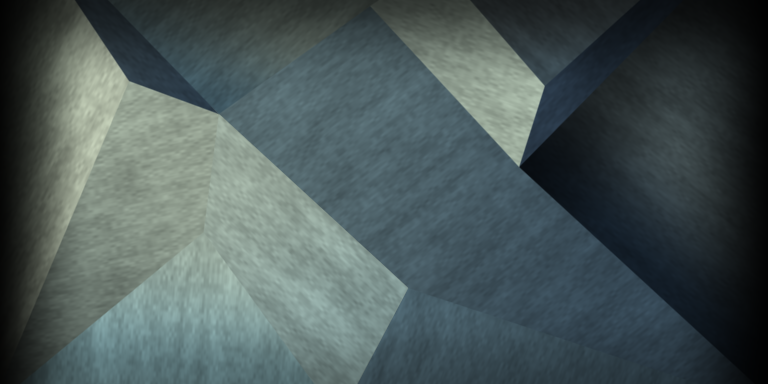
This background is drawn by a Shadertoy shader. Its source:

```glsl
#define GRAIN_AMOUNT 0.42
#define SPECKLE_AMOUNT 0.16
#define STREAK_SCALE vec2(7.0, 34.0)
#define SPECKLE_SCALE 150.0
#define CREASE_WIDTH 0.32
#define CREASE_SHADE 0.45
#define TOP_SHADE 0.38
#define BOTTOM_SHADE 0.72

// Corners of the slabs, in units of canvas height
const vec2 leftTop = vec2(0.195, 1.0);
const vec2 leftPeak = vec2(0.336, 0.789);
const vec2 leftFoot = vec2(0.013, 0.023);
const vec2 sliverTop = vec2(0.281, 1.0);
const vec2 hub = vec2(0.570, 0.703);
const vec2 beamTop = vec2(0.964, 0.984);
const vec2 beamNotch = vec2(1.352, 0.565);
const vec2 beamFoot = vec2(1.966, 0.0);
const vec2 stripTop = vec2(1.224, 1.0);
const vec2 stripPeak = vec2(1.419, 0.776);
const vec2 wedgeTop = vec2(1.667, 1.0);
const vec2 creaseTop = vec2(1.780, 1.0);
const vec2 lowerPeak = vec2(1.0625, 0.25);
const vec2 lowerFoot = vec2(0.930, 0.0);
const vec2 baseFoot = vec2(1.820, 0.0);
const vec2 foldPeak = vec2(0.530, 0.395);
const vec2 foldLeft = vec2(0.052, 0.0);
const vec2 foldRight = vec2(0.760, 0.080);

float hash(vec2 p) {
    return fract(sin(dot(p, vec2(127.1, 311.7))) * 43758.5453);
}

float noise(vec2 p) {
    vec2 i = floor(p), f = fract(p);
    f = f * f * (3.0 - 2.0 * f);
    return mix(mix(hash(i), hash(i + vec2(1, 0)), f.x),
               mix(hash(i + vec2(0, 1)), hash(i + vec2(1, 1)), f.x), f.y);
}

float fbm(vec2 p) {
    float sum = 0.0, weight = 0.5;
    for (int i = 0; i < 4; i++) {
        sum += weight * noise(p);
        p = p * 2.03 + 17.3;
        weight *= 0.55;
    }
    return sum;
}

// Signed distance to the line a-b, positive on its left
float lineDistance(vec2 p, vec2 a, vec2 b) {
    vec2 d = normalize(b - a), q = p - a;
    return d.x * q.y - d.y * q.x;
}

float side(vec2 p, vec2 a, vec2 b) {
    float pixel = 1.0 / iResolution.y;
    return smoothstep(-pixel, pixel, lineDistance(p, a, b));
}

// Concrete streaked along an angle, with mottling and speckle
float concrete(vec2 p, float angle) {
    vec2 along = vec2(cos(angle), sin(angle));
    vec2 q = vec2(dot(p, along), dot(p, vec2(-along.y, along.x)));
    float streaks = fbm(q * STREAK_SCALE + angle * 9.0);
    float mottle = fbm(q * vec2(14.0, 22.0) + 40.0);
    float speckle = noise(q * SPECKLE_SCALE * vec2(0.5, 1.0));
    return 1.0 + GRAIN_AMOUNT * (0.65 * streaks + 0.35 * mottle - 0.46)
               + SPECKLE_AMOUNT * (speckle - 0.5);
}

// Paints one slab with a gradient running from a to b
void slab(inout vec3 col, vec2 p, float mask, vec3 colA, vec3 colB, vec2 a, vec2 b, float angle) {
    float t = smoothstep(0.0, 1.0, dot(p - a, b - a) / dot(b - a, b - a));
    col = mix(col, mix(colA, colB, t) * concrete(p, angle), mask);
}

void mainImage(out vec4 fragColor, in vec2 fragCoord) {
    vec2 p = fragCoord / iResolution.y;
    p.x *= 2.0 * iResolution.y / iResolution.x;
    vec3 col = vec3(0.0);

    // Shadowed right side
    slab(col, p, 1.0, vec3(0.07, 0.11, 0.15), vec3(0.28, 0.33, 0.34), vec2(1.40, 0.54), vec2(1.62, 0.78), -0.65);
    float crease = lineDistance(p, creaseTop, beamNotch);
    col *= mix(CREASE_SHADE, 1.0, smoothstep(0.0, CREASE_WIDTH, crease));
    slab(col, p, side(p, beamNotch, creaseTop), vec3(0.16, 0.22, 0.28), vec3(0.10, 0.14, 0.18), vec2(1.40, 0.72), vec2(1.62, 0.80), 0.8);
    slab(col, p, side(p, stripPeak, wedgeTop), vec3(0.22, 0.28, 0.31), vec3(0.26, 0.30, 0.31), stripPeak, vec2(1.40, 1.0), -0.7);

    // Pale strip and the broad beam
    slab(col, p, side(p, beamNotch, stripPeak) * side(p, stripPeak, stripTop), vec3(0.47, 0.52, 0.48), vec3(0.60, 0.66, 0.60), beamTop, vec2(1.34, 0.68), -0.35);
    float beam = max(side(p, beamFoot, beamNotch), side(p, beamNotch, beamTop));
    slab(col, p, beam, vec3(0.33, 0.41, 0.43), vec3(0.20, 0.27, 0.32), vec2(0.70, 0.75), vec2(1.70, 0.15), 0.65);
    slab(col, p, side(p, baseFoot, lowerPeak), vec3(0.29, 0.38, 0.42), vec3(0.20, 0.27, 0.31), lowerFoot, baseFoot, 1.2);

    // Upper middle
    slab(col, p, side(p, hub, beamTop), vec3(0.23, 0.32, 0.36), vec3(0.40, 0.45, 0.42), hub, vec2(0.70, 0.98), 0.75);

    // Folded lower left
    float lower = side(p, lowerPeak, hub) * side(p, lowerFoot, lowerPeak);
    slab(col, p, lower, vec3(0.40, 0.45, 0.42), vec3(0.57, 0.62, 0.56), vec2(0.10, 0.10), vec2(0.45, 0.72), 0.2);
    slab(col, p, lower * side(p, hub, foldPeak), vec3(0.58, 0.64, 0.59), vec3(0.49, 0.58, 0.57), vec2(0.62, 0.60), vec2(0.85, 0.05), -0.75);
    slab(col, p, lower * side(p, foldPeak, foldLeft) * side(p, foldRight, foldPeak), vec3(0.60, 0.67, 0.62), vec3(0.43, 0.56, 0.58), foldPeak, vec2(0.48, 0.02), 1.5);

    // Dark sliver and left wall
    slab(col, p, side(p, hub, sliverTop) * side(p, leftPeak, hub), vec3(0.19, 0.24, 0.27), vec3(0.16, 0.22, 0.27), sliverTop, hub, -0.7);
    slab(col, p, side(p, leftPeak, leftTop) * side(p, leftFoot, leftPeak), vec3(0.38, 0.42, 0.37), vec3(0.68, 0.72, 0.64), vec2(0.0, 0.75), vec2(0.27, 0.70), 1.1);

    // Vignette
    float shade = smoothstep(-0.04, 0.25, p.x) * smoothstep(2.04, 1.72, p.x);
    shade *= mix(TOP_SHADE, 1.0, smoothstep(1.02, 0.78, p.y));
    shade *= mix(BOTTOM_SHADE, 1.0, smoothstep(-0.02, 0.20, p.y));
    fragColor = vec4(col * shade, 1.0);
}
```
